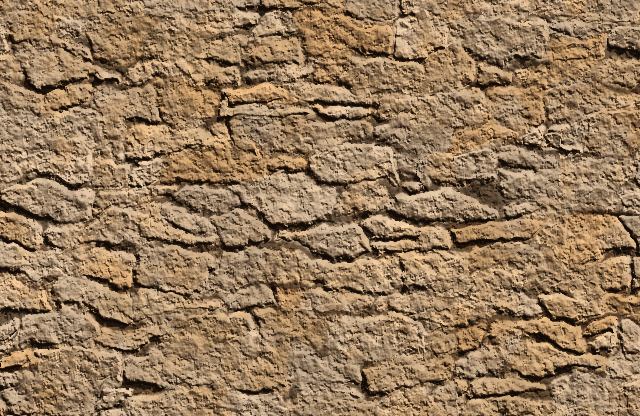
Give the GLSL for this texture, as a Shadertoy shader.

```glsl
float hash(vec2 p) {
    vec3 q = fract(p.xyx * vec3(.1031, .1030, .0973));
    q += dot(q, q.yzx + 33.33);
    return fract((q.x + q.y) * q.z);
}

float noise(vec2 p) {
    vec2 i = floor(p), f = fract(p);
    f = f * f * f * (f * (f * 6. - 15.) + 10.);
    return mix(mix(hash(i), hash(i + vec2(1, 0)), f.x),
               mix(hash(i + vec2(0, 1)), hash(i + vec2(1, 1)), f.x), f.y);
}

float fbm(vec2 p) {
    float sum = 0., amp = .5;
    for (int i = 0; i < 4; i++) {
        p = mat2(1.6, 1.2, -1.2, 1.6) * p + 17.;
        sum += amp * noise(p);
        amp *= .55;
    }
    return sum;
}

// Wavy line below a course of stones
float bed(float row, float x) {
    return row + .72 * (noise(vec2(x * .42, row * 7.)) - .5);
}

// Slanted line at the left of a stone
float joint(vec2 id, float y) {
    return id.x + .5 * (hash(id) - .5) + .45 * (hash(id + 31.) - .5) * (y - id.y - .5);
}

// Cuts a span, given as distances to its two ends, in two
vec2 cut(vec2 span, float ratio, inout float id) {
    float seam = ratio * (span.x + span.y);
    if (span.x < seam) return vec2(span.x, seam - span.x);
    id += .5;
    return vec2(span.x - seam, span.y);
}

// Height, depth inside the stone, stone id
vec4 relief(vec2 p) {
    vec2 q = p + .5 * (vec2(noise(p * .8), noise(p * .8 + 40.)) - .5)
               + .3 * (vec2(fbm(p * 1.5), fbm(p * 1.5 + 70.)) - .5);

    // Find the course, then the stone in it
    float row = floor(q.y);
    row += step(bed(row + 1., q.x), q.y) - step(q.y, bed(row, q.x));
    float width = 2.4, x = q.x / width + 9. * hash(vec2(row, 5.));
    vec2 id = vec2(floor(x), row);
    id.x += step(joint(id + vec2(1, 0), q.y), x) - step(x, joint(id, q.y));
    vec2 across = width * vec2(x - joint(id, q.y), joint(id + vec2(1, 0), q.y) - x);
    vec2 upward = vec2(q.y - bed(row, q.x), bed(row + 1., q.x) - q.y);

    // Some places hold two smaller stones
    float pick = hash(id + 53.), ratio = mix(.36, .64, hash(id + 87.));
    float size = upward.x + upward.y;
    if (pick < .3 && size > 1.1) upward = cut(upward, ratio, id.y);
    else if (pick < .27) across = cut(across, ratio, id.x);

    // Each stone leans in its own way
    float along = clamp(across.x - across.y, -2., 2.);
    upward -= max(vec2(0), .2 * (vec2(hash(id + 41.), hash(id + 47.)) - .5) * along);

    // Chipped corners and a steep rim around a tilted face
    vec2 edge = vec2(min(across.x, across.y), min(upward.x, upward.y));
    float radius = .24;
    float depth = radius - length(max(radius - edge, 0.));
    float rim = 1. - clamp((depth - .01 - .05 * noise(p * 2.)) / .15, 0., 1.);
    float tilt = .3 * (hash(id + 11.) - .4) * (upward.x - upward.y)
               + .12 * (hash(id + 23.) - .5) * along;
    float body = (1. - rim * rim) * (.16 + .22 * hash(id + 3.) - tilt);

    // Rubble and earth fill parts of the gaps
    float fill = .26 * smoothstep(.35, .7, noise(p * .9 + 130.));
    float rough = .27 * fbm(p * 1.8) - .08 * smoothstep(.52, .7, fbm(p * 2.6 + 90.));
    return vec4(max(body, fill) + rough, depth + .3 * fill, id);
}

void mainImage(out vec4 fragColor, in vec2 fragCoord) {
    vec2 p = fragCoord / iResolution.y * 12.6 + 20.;
    vec4 stone = relief(p);
    vec2 sun = normalize(vec2(.5, .85));

    // Sunlight on the slope
    float slope = (stone.x - relief(p + sun * .05).x) / .05;
    float light = .2 + .8 * smoothstep(-1.8, 1., slope);

    // Shadow cast by stones towards the sun
    float cover = 0.;
    for (float t = .05; t < .34; t += .047)
        cover = max(cover, relief(p + sun * t).x - stone.x - t * 1.15);
    light *= 1. - .68 * smoothstep(0., .1, cover);
    light *= mix(.5, 1., smoothstep(-.04, .06, stone.y));

    // Ochre stone with paler grey weathering
    float tone = hash(stone.zw + 61.);
    float weather = smoothstep(.25, .75, .4 * tone + .65 * fbm(p * .5 + 8.));
    vec3 ochre = mix(vec3(.87, .68, .46), vec3(.87, .73, .55), hash(stone.zw + 77.));
    vec3 grey = vec3(.86, .76, .64);
    vec3 albedo = mix(ochre, grey, weather);
    albedo *= .9 + .12 * hash(stone.zw + 19.);
    albedo *= .77 + .26 * fbm(p * 1.2 + 5.) + .18 * fbm(p * 5.);

    // Shade turns a warmer brown
    vec3 color = albedo * pow(vec3(light), vec3(1., 1.11, 1.25));
    fragColor = vec4(clamp(color + vec3(.025, .015, .008), 0., 1.), 1.);
}
```
